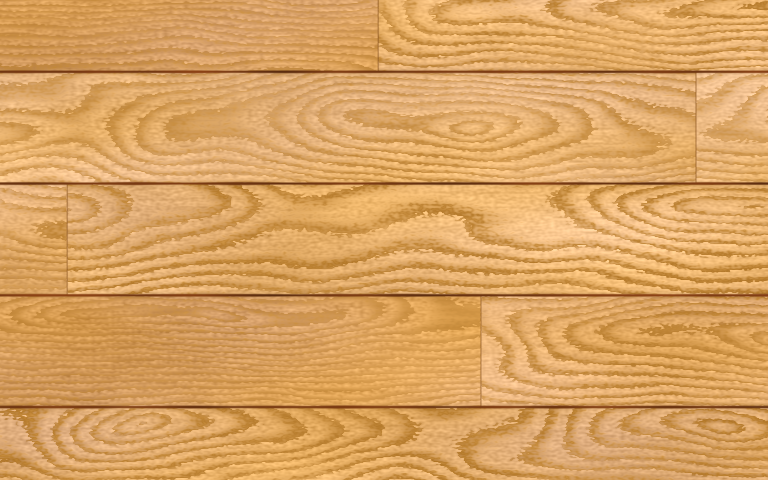
A Shadertoy shader for this texture:

```glsl
// Oak floor: five rows of long boards with staggered butt joints and dark seams.
// Each board is a cut through a tapering, wobbling log, so its growth rings
// show as ovals and arches near the heart and as straight lines away from it.

vec2 hashGradient(vec2 cell) {
    float angle = 6.2832 * fract(sin(dot(cell, vec2(127.1, 311.7))) * 43758.5);
    return vec2(cos(angle), sin(angle));
}

float gradientNoise(vec2 p) {
    vec2 i = floor(p), f = p - i;
    vec2 u = f * f * f * (f * (f * 6.0 - 15.0) + 10.0);
    float a = dot(hashGradient(i), f);
    float b = dot(hashGradient(i + vec2(1, 0)), f - vec2(1, 0));
    float c = dot(hashGradient(i + vec2(0, 1)), f - vec2(0, 1));
    float d = dot(hashGradient(i + vec2(1, 1)), f - vec2(1, 1));
    return mix(mix(a, b, u.x), mix(c, d, u.x), u.y);
}

// Joint position in each row, from the top; the last row is one board
const float joints[5] = float[5](0.788, 1.45, 0.14, 1.002, 2.0);

// Per board: heart along, heart across, taper, paleness
const vec4 boards[9] = vec4[9](
    vec4(-0.6, -0.15, 0.04, 0.15), vec4(1.70, 0.02, 0.14, 0.70),
    vec4(0.95, 0.00, 0.20, 0.85), vec4(1.75, 0.03, 0.20, 0.90),
    vec4(-0.1, 0.03, 0.18, 0.60), vec4(0.05, 0.06, 0.25, 0.80),
    vec4(0.35, 0.08, 0.10, 0.20), vec4(1.54, 0.03, 0.20, 0.45),
    vec4(0.29, 0.07, 0.30, 0.70));

// Rings per unit of height, and how strongly they show
const float ringDensity[9] = float[9](62.0, 62.0, 66.0, 58.0, 54.0, 48.0, 72.0, 60.0, 54.0);
const float ringContrast[9] = float[9](0.60, 0.85, 0.65, 0.60, 0.80, 1.0, 0.60, 0.85, 1.0);

void mainImage(out vec4 fragColor, in vec2 fragCoord) {
    vec2 p = fragCoord / iResolution.y;
    float pixel = 1.0 / iResolution.y;

    // Board layout
    float rowHeight = 0.2328;
    float v = (p.y - 0.152) / rowHeight;
    int row = clamp(3 - int(floor(v)), 0, 4);
    float across = (fract(v) - 0.5) * rowHeight;
    float joint = joints[row];
    int id = min(row * 2 + (p.x > joint ? 1 : 0), 8);
    vec4 board = boards[id];
    vec2 q = vec2(p.x, across);
    vec2 seed = vec2(17.3, 31.7) * float(id + 1);

    // Growth rings around the wobbling heart
    float wobble = 0.030 * gradientNoise(q * vec2(2.2, 5.0) + seed)
                 + 0.008 * gradientNoise(q * vec2(8.0, 20.0) + seed);
    float depth = 0.12 * sin((q.x - board.x) * board.z / 0.12)
                + 0.05 * gradientNoise(q * vec2(3.5, 7.0) - seed);
    float rings = ringDensity[id] * length(vec2(across - board.y + wobble, depth));
    rings += 0.5 * gradientNoise(q * vec2(5.0, 12.0) + seed.yx);

    // Porous band: a slow rise, then a frayed but firm edge
    float pores = gradientNoise(q * vec2(32.0, 170.0) + seed);
    float fray = gradientNoise(q * vec2(95.0, 190.0) - seed);
    float soft = clamp(fwidth(rings), 0.08, 0.35);
    float t = fract(rings + 0.14 * pores + 0.24 * fray);
    float band = smoothstep(0.38, 0.86, t) * (1.0 - smoothstep(1.0 - soft, 1.0, t));
    band *= 0.85 + 0.5 * pores + 0.9 * fray + 0.6 * gradientNoise(q * vec2(3.0, 9.0) + seed);
    band *= ringContrast[id];

    // Wood tones, drifting between golden and rosy
    vec3 wood = mix(vec3(0.865, 0.635, 0.375), vec3(0.945, 0.745, 0.505), board.w);
    float blush = gradientNoise(q * vec2(1.8, 7.0) + seed.yx);
    float shade = gradientNoise(q * vec2(1.3, 4.0) - seed.yx);
    wood += blush * vec3(0.02, 0.05, 0.16) + shade * vec3(0.12, 0.12, 0.10);
    vec3 color = mix(wood, vec3(0.72, 0.49, 0.18), clamp(band, 0.0, 1.0));
    color += 0.05 * pores + 0.10 * fray;
    color += 0.05 * gradientNoise(q * vec2(9.0, 90.0) - seed);

    // Row seams with a soft shaded edge, and finer butt joints
    float seamDistance = 0.5 * rowHeight - abs(across);
    float seamWidth = 0.0024 + 0.0014 * gradientNoise(vec2(p.x * 9.0, v));
    color *= 1.0 - 0.16 * exp(-seamDistance / 0.003);
    float seam = 1.0 - smoothstep(seamWidth - pixel, seamWidth + pixel, seamDistance);
    vec3 seamColor = vec3(0.46, 0.22, 0.07) + vec3(0.22, 0.10, 0.03) * gradientNoise(p * 6.0);
    float jointDistance = abs(p.x - joint);
    float butt = 1.0 - smoothstep(0.0010 - pixel, 0.0010 + pixel, jointDistance);
    color = mix(color, vec3(0.52, 0.31, 0.11), 0.7 * butt);
    color = mix(color, seamColor, seam);

    fragColor = vec4(clamp(color, 0.0, 1.0), 1.0);
}
```
